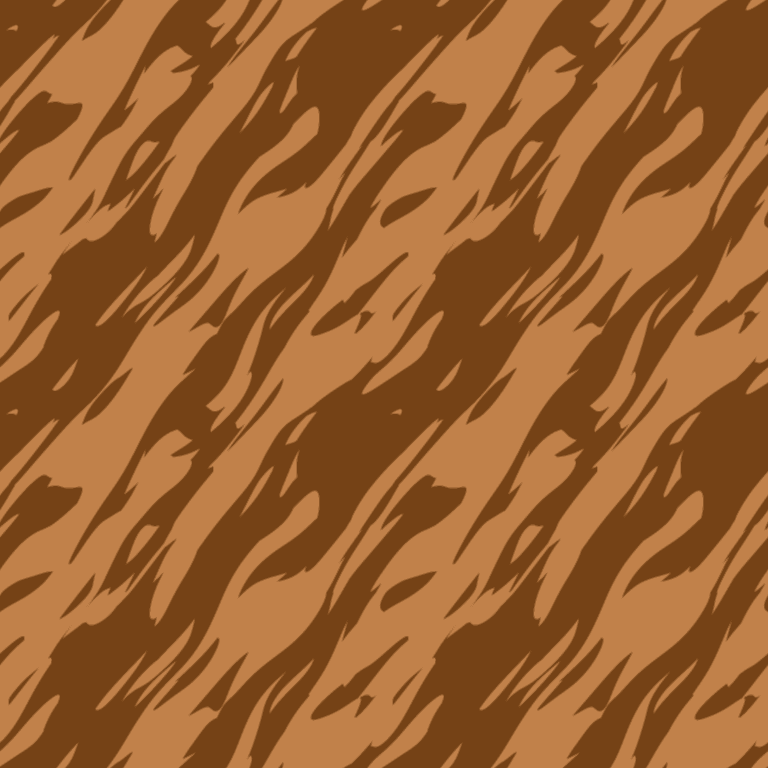
Write a three.js fragment shader that draws this pattern.

```glsl
// Two-tone tiger-stripe camouflage: slanted, feathered brush streaks in a repeating tile.
varying vec2 vUv;

#define TILES 2.0       // repeats across the canvas
#define BEND 0.4        // sideways sway of the streaks
#define FEATHER 0.42    // how far the streak ends are drawn into points
#define STROKE 2.0      // strength of the loose slivers
#define LIGHT_ODDS 0.32 // share of cells with a light sliver
#define DARK_ODDS 0.24  // share of cells with a dark sliver
#define BIAS -0.015     // shifts the balance towards light
#define EDGE 0.0009     // spacing of the smoothing samples, in canvas units
#define TAN vec3(0.755, 0.505, 0.29)
#define BROWN vec3(0.458, 0.257, 0.085)

// Streak space: x runs across the streaks, y along them.
// One tile step equals (4, 1) or (-3, 1) here, so seven cells fill a tile.
vec2 toStreak(vec2 tile) {
  return vec2(4.0 * tile.x - 3.0 * tile.y, tile.x + tile.y);
}

// Reduces a cell to its representative within one tile.
vec2 wrapCell(vec2 cell, vec2 freq) {
  float row = floor((cell.y + 0.5) / freq.y);
  cell -= row * vec2(4.0, 1.0) * freq;
  cell.x = floor(mod(cell.x + 0.5, 7.0 * freq.x));
  return cell;
}

float hash(vec2 cell, float seed) {
  return fract(sin(dot(cell, vec2(127.1, 311.7)) + seed * 17.31) * 43758.55);
}

float cornerSlope(vec2 cell, vec2 offset, vec2 freq) {
  float angle = 6.28318 * hash(wrapCell(cell, freq), freq.x + 7.0 * freq.y);
  return dot(vec2(cos(angle), sin(angle)), offset);
}

// Tileable gradient noise; freq must hold whole numbers.
float noise(vec2 q, vec2 freq) {
  q *= freq;
  vec2 cell = floor(q);
  vec2 f = q - cell;
  vec2 w = f * f * f * (f * (f * 6.0 - 15.0) + 10.0);
  vec2 r = vec2(1.0, 0.0);
  float low = mix(cornerSlope(cell, f, freq),
                  cornerSlope(cell + r, f - r, freq), w.x);
  float high = mix(cornerSlope(cell + r.yx, f - r.yx, freq),
                   cornerSlope(cell + 1.0, f - 1.0, freq), w.x);
  return mix(low, high, w.y);
}

// Tilted, bowed lens with two sharp tips: positive in light cells, negative in dark ones.
float slivers(vec2 q, vec2 freq) {
  q *= freq;
  vec2 cell = floor(q);
  vec2 id = wrapCell(cell, freq);
  vec2 p = q - cell - 0.5;
  float pick = hash(id, 3.0 + freq.x);
  float along = p.y * mix(2.1, 3.0, hash(id, 5.0));
  float bow = (hash(id, 8.0) - 0.5) * 0.4 * (along * along - 0.5);
  float tilt = mix(-0.2, 0.6, hash(id, 13.0)) * p.y;
  float halfWidth = mix(0.2, 0.36, hash(id, 11.0));
  float lens = max(0.0, 1.0 - along * along - abs(p.x - bow - tilt) / halfWidth);
  float tone = step(pick, LIGHT_ODDS) - step(1.0 - DARK_ODDS, pick);
  return tone * lens;
}

// Signed field: above zero is light, below is dark.
float streakField(vec2 uv) {
  vec2 q = toStreak(uv * TILES);
  q.x += BEND * noise(q, vec2(1.0, 2.0));
  vec2 drawn = q;
  drawn.y += FEATHER * (noise(q, vec2(3.0, 1.0)) + 0.35 * noise(q, vec2(5.0, 2.0)));
  float field = 0.6 * noise(drawn, vec2(1.0))
              + 0.8 * noise(drawn, vec2(2.0, 1.0))
              + 0.45 * noise(drawn, vec2(3.0, 2.0));
  vec2 loose = mix(q, drawn, 0.5);
  return field + BIAS + STROKE * (slivers(loose, vec2(2.0))
                                + 0.8 * slivers(loose + 0.21, vec2(4.0, 3.0)));
}

void main() {
  // Nine hard-edged samples average to a crisp, even edge.
  float light = 0.0;
  for (int j = -1; j <= 1; j++) {
    for (int i = -1; i <= 1; i++) {
      light += step(0.0, streakField(vUv + EDGE * vec2(float(i), float(j))));
    }
  }
  gl_FragColor = vec4(mix(BROWN, TAN, light / 9.0), 1.0);
}
```
